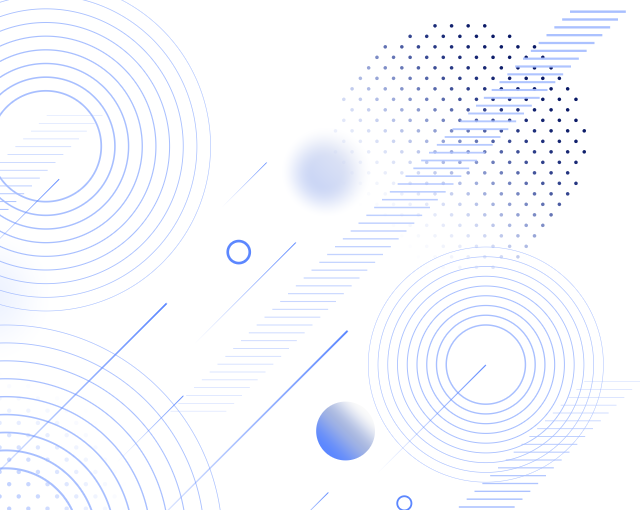
Reproduce this background procedurally as a Shadertoy shader.

```glsl
const vec3 BLUE = vec3(0.36, 0.53, 1.0);
const vec3 PALE_BLUE = vec3(0.66, 0.75, 1.0);
const vec3 NAVY = vec3(0.04, 0.10, 0.40);

float pixelSize;

float fill(float d) {
    return clamp(0.5 - d / pixelSize, 0.0, 1.0);
}

// Box-filtered band, so lines thinner than a pixel fade correctly
float stroke(float d, float width) {
    return fill(d - 0.5 * width) - fill(d + 0.5 * width);
}

// Nine concentric circles, thinner towards the outside
float ringSet(vec2 p, float inner, float spacing, float boldness) {
    float r = length(p);
    float i = clamp(round((r - inner) / spacing), 0.0, 8.0);
    float width = boldness * mix(0.021, 0.007, i / 8.0);
    return stroke(r - inner - i * spacing, width);
}

// Horizontal dashes stepping down and left; start is the top left end
float staircase(vec2 p, vec2 start, float lastRow, vec2 widths, vec2 alphas) {
    float row = clamp(round((p.y - start.y) / 0.094), 0.0, lastRow);
    vec2 q = p - start - row * vec2(-0.094, 0.094);
    float t = row / lastRow;
    return stroke(q.y, mix(widths.x, widths.y, t))
         * stroke(q.x - 0.335, 0.67) * mix(alphas.x, alphas.y, t);
}

// Centre of the nearest point in a staggered lattice
vec2 nearestDot(vec2 p, vec2 origin, vec2 pitch) {
    float row = round((p.y - origin.y) / pitch.y);
    float shift = 0.5 * mod(row, 2.0);
    float column = round((p.x - origin.x) / pitch.x - shift);
    return origin + pitch * vec2(column + shift, row);
}

// Diagonal descending left from its tip, fading along its length
float diagonal(vec2 p, vec2 tip, float run, float width) {
    vec2 q = tip - p;
    float along = 0.5 * (q.x - q.y);
    float across = (q.x + q.y) * 0.7071;
    float fade = 1.0 - clamp(along / run, 0.0, 1.0);
    return stroke(across, width * mix(0.6, 1.0, fade)) * fill(-along) * fade;
}

void mainImage(out vec4 fragColor, in vec2 fragCoord) {
    // Canvas is 6.12 units tall, y pointing down
    pixelSize = 6.12 / iResolution.y;
    vec2 p = fragCoord * pixelSize;
    p.y = 6.12 - p.y;
    vec3 color = vec3(1.0);

    // Soft glows
    float haze = smoothstep(0.85, 0.0, length((p - vec2(-0.1, 3.55)) * vec2(1.1, 1.0)));
    color = mix(color, vec3(0.93, 0.95, 1.0), haze);
    vec2 glow = p - vec2(3.92, 2.06);
    vec3 glowColor = mix(vec3(0.77, 0.82, 0.96), vec3(0.88, 0.90, 0.96),
                         clamp(0.5 + glow.x - glow.y, 0.0, 1.0));
    color = mix(color, glowColor, smoothstep(0.56, 0.16, length(glow)));

    // Dotted disc, darkest at the upper right
    vec2 dotCenter = nearestDot(p, vec2(5.22, 0.31), vec2(0.199, 0.126));
    vec2 offset = dotCenter - vec2(5.52, 1.757);
    float shade = clamp(0.5 + (offset.x - offset.y) / 4.1, 0.0, 1.0);
    vec3 dotColor = mix(vec3(0.52, 0.61, 0.90), NAVY, smoothstep(0.2, 0.95, shade));
    float dots = fill(length(p - dotCenter) - 0.021) * step(length(offset), 1.52);
    color = mix(color, dotColor, dots * smoothstep(0.0, 0.75, shade));

    // Faint dots in the lower left corner
    dotCenter = nearestDot(p, vec2(0.11, 5.81), vec2(0.23, 0.147));
    float fade = smoothstep(1.75, 0.2, length(dotCenter - vec2(-0.1, 6.1)));
    dots = fill(length(p - dotCenter) - 0.026);
    color = mix(color, PALE_BLUE, dots * fade * 0.7);

    // Concentric circles
    float rings = ringSet(p - vec2(0.55, 1.755), 0.665, 0.164, 1.0);
    rings = max(rings, ringSet(p - vec2(5.83, 4.375), 0.475, 0.117, 0.85));
    rings = max(rings, ringSet(p - vec2(0.07, 6.5), 0.88, 0.215, 1.2));
    color = mix(color, PALE_BLUE, rings);

    // Dashed staircases
    float dashes = staircase(p, vec2(6.84, 0.14), 51.0, vec2(0.029, 0.007), vec2(1.0, 0.5));
    dashes = max(dashes, staircase(p, vec2(7.01, 4.58), 16.0, vec2(0.006, 0.018), vec2(0.6, 1.0)));
    dashes = max(dashes, staircase(p, vec2(0.56, 1.385), 12.0, vec2(0.005, 0.012), vec2(0.6, 1.0)));
    color = mix(color, PALE_BLUE, dashes);

    // Diagonals: tip position, horizontal run, width
    vec4 diagonals[8] = vec4[8](
        vec4(0.71, 2.15, 1.1, 0.012), vec4(3.20, 1.95, 0.54, 0.009),
        vec4(3.55, 2.91, 1.22, 0.012), vec4(2.00, 3.64, 2.7, 0.022),
        vec4(4.17, 3.97, 2.8, 0.023), vec4(2.20, 4.75, 0.8, 0.011),
        vec4(5.83, 4.38, 1.3, 0.013), vec4(3.94, 5.91, 0.5, 0.011));
    for (int i = 0; i < 8; i++) {
        vec4 line = diagonals[i];
        color = mix(color, BLUE, diagonal(p, line.xy, line.z, line.w));
    }

    // Small bold rings
    color = mix(color, BLUE, stroke(length(p - vec2(2.865, 3.025)) - 0.132, 0.032));
    color = mix(color, BLUE, stroke(length(p - vec2(4.852, 6.04)) - 0.085, 0.022));

    // Shaded ball
    vec2 ball = p - vec2(4.147, 5.172);
    float light = clamp(0.5 + (ball.x - ball.y) / 0.98, 0.0, 1.0);
    vec3 ballColor = mix(BLUE, vec3(0.66, 0.72, 0.88), smoothstep(0.0, 0.6, light));
    ballColor = mix(ballColor, vec3(0.98), smoothstep(0.5, 1.0, light));
    color = mix(color, ballColor, fill(length(ball) - 0.353));

    fragColor = vec4(color, 1.0);
}
```
